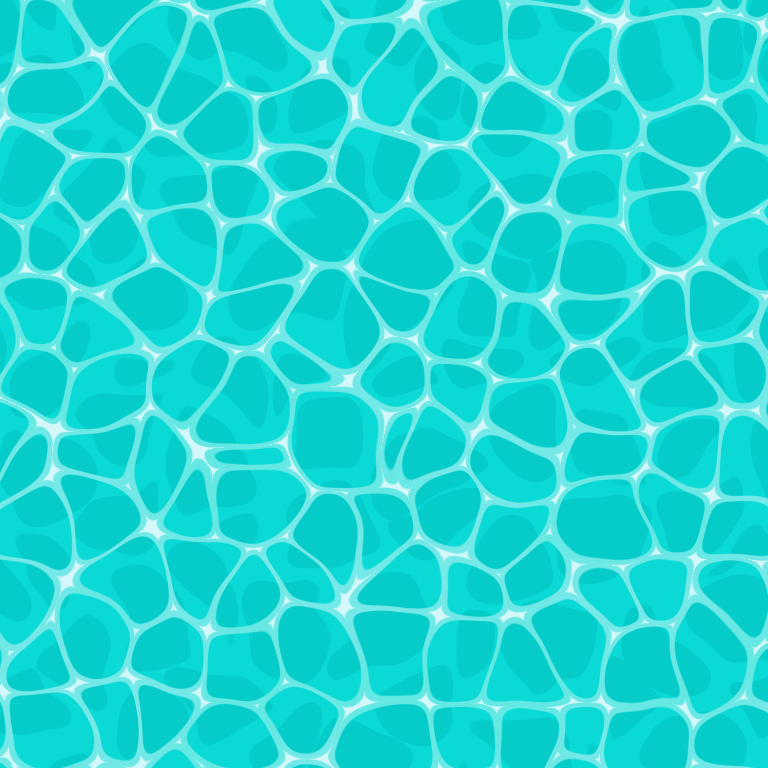
A WebGL 2 fragment shader for this texture:

```glsl
#version 300 es
precision highp float;

uniform vec2 u_resolution;
out vec4 fragColor;

const vec3 DEEP = vec3(0.02, 0.80, 0.79);
const vec3 SHALLOW = vec3(0.04, 0.85, 0.84);
const vec3 WEB_GREEN = vec3(0.39, 0.91, 0.89);
const vec3 WEB_BLUE = vec3(0.46, 0.91, 0.91);
const vec3 GLINT = vec3(0.83, 0.97, 0.98);

vec3 hash3(vec2 cell) {
    vec3 h = fract(cell.xyx * vec3(0.1031, 0.1030, 0.0973));
    h += dot(h, h.yxz + 33.33);
    return fract((h.xxy + h.yzz) * h.zyx);
}

float cornerSlope(vec2 corner, vec2 offset) {
    float angle = 6.2832 * hash3(corner + 71.0).x;
    return dot(vec2(cos(angle), sin(angle)), offset);
}

float gradientNoise(vec2 p) {
    vec2 i = floor(p), f = p - i;
    vec2 u = f * f * f * (f * (f * 6.0 - 15.0) + 10.0);
    vec2 e = vec2(1.0, 0.0);
    float low = mix(cornerSlope(i, f), cornerSlope(i + e, f - e), u.x);
    float high = mix(cornerSlope(i + e.yx, f - e.yx), cornerSlope(i + 1.0, f - 1.0), u.x);
    return mix(low, high, u.y);
}

vec2 warp(vec2 p, float frequency, float amount) {
    vec2 q = p * frequency;
    return p + amount * vec2(gradientNoise(q + 17.3), gradientNoise(q + 58.9));
}

// Seed position in xy, size weight in z
vec3 seed(vec2 cell, float sizeSpread) {
    vec3 h = hash3(cell);
    return vec3(cell + 0.07 + 0.86 * h.xy, sizeSpread * h.z * h.z);
}

// Rounded distance to the borders of weighted cells; negative at junctions
float cellBorder(vec2 p, float sizeSpread, float sharpness) {
    vec2 base = floor(p);
    vec3 nearest = vec3(0.0);
    float nearestPower = 1e4;
    for (int y = -2; y <= 2; y++) {
        for (int x = -2; x <= 2; x++) {
            vec3 s = seed(base + vec2(x, y), sizeSpread);
            float power = dot(p - s.xy, p - s.xy) - s.z;
            if (power < nearestPower) {
                nearestPower = power;
                nearest = s;
            }
        }
    }
    float total = 1e-6;
    for (int y = -2; y <= 2; y++) {
        for (int x = -2; x <= 2; x++) {
            vec3 s = seed(base + vec2(x, y), sizeSpread);
            float gap = distance(s.xy, nearest.xy);
            if (gap > 1e-4) {
                float power = dot(p - s.xy, p - s.xy) - s.z;
                total += exp(-sharpness * (power - nearestPower) / (2.0 * gap));
            }
        }
    }
    return -log(total) / sharpness;
}

// Antialiased coverage of the region where value lies below limit
float below(float value, float limit, float pixel) {
    return 1.0 - smoothstep(-0.8 * pixel, 0.8 * pixel, value - limit);
}

void main() {
    vec2 uv = gl_FragCoord.xy / u_resolution.y;
    float webScale = 11.0;
    float patchScale = 8.5;

    // Bright web between the cells
    vec2 webPoint = uv * webScale + 20.0;
    float border = cellBorder(warp(webPoint, 0.9, 0.28), 0.24, 13.0);
    float webPixel = webScale / u_resolution.y;
    float webWidth = 0.036 + 0.022 * gradientNoise(webPoint * 0.8 + 5.0);
    float web = below(border, webWidth, webPixel);

    // Faint bands beneath, thinning toward the cell centres
    vec2 patchPoint = uv * patchScale + 63.0;
    float bands = cellBorder(warp(patchPoint, 1.1, 0.45), 0.3, 9.0);
    float bandWidth = 0.055 + 0.16 * gradientNoise(patchPoint * 1.1 + 9.0);
    bandWidth -= 0.2 * (border - 0.18);
    float patches = below(bands, bandWidth, patchScale / u_resolution.y);

    // Glints at the junctions
    float glintLimit = -0.031 + 0.026 * gradientNoise(webPoint * 0.9 + 31.0);
    float glint = below(border, glintLimit, webPixel);

    float tint = smoothstep(-0.25, 0.25, gradientNoise(webPoint * 0.5 + 43.0));
    vec3 color = mix(DEEP, SHALLOW, patches);
    color = mix(color, mix(WEB_GREEN, WEB_BLUE, tint), web);
    color = mix(color, GLINT, glint);
    fragColor = vec4(color, 1.0);
}
```
